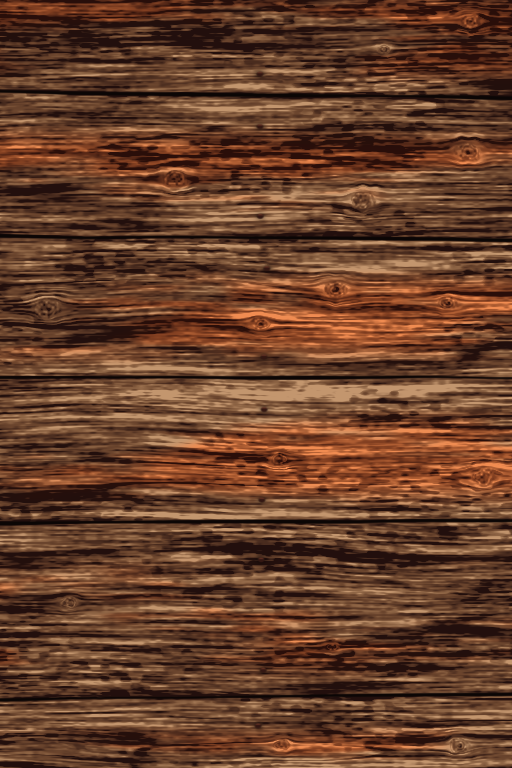
Reproduce this texture procedurally as a WebGL 2 fragment shader.

```glsl
#version 300 es
precision highp float;

uniform vec2 u_resolution;
out vec4 fragColor;

// Joint heights between planks, from bottom to top
const float JOINTS[7] = float[7](-0.08, 0.0925, 0.320, 0.509, 0.690, 0.876, 1.06);

const vec3 CHAR = vec3(0.13, 0.06, 0.05);
const vec3 UMBER = vec3(0.28, 0.17, 0.12);
const vec3 BROWN = vec3(0.41, 0.27, 0.18);
const vec3 TAN = vec3(0.54, 0.39, 0.27);
const vec3 STRAW = vec3(0.75, 0.59, 0.44);
const vec3 RUST_TINT = vec3(1.30, 0.92, 0.68);
const vec3 NAIL = vec3(0.20, 0.09, 0.07);
const vec3 GAP = vec3(0.045, 0.022, 0.02);

float hash(vec2 p) {
  vec3 q = fract(p.xyx * 0.1031);
  q += dot(q, q.yzx + 33.33);
  return fract((q.x + q.y) * q.z);
}

float noise(vec2 p) {
  vec2 i = floor(p), f = fract(p);
  f = f * f * (3.0 - 2.0 * f);
  return mix(mix(hash(i), hash(i + vec2(1, 0)), f.x),
             mix(hash(i + vec2(0, 1)), hash(i + vec2(1, 1)), f.x), f.y);
}

// Slightly tilted, uneven joint line
float jointHeight(int i, float x) {
  float y = JOINTS[i];
  return y + (0.48 - y) * 0.03 * (x - 0.333) + 0.003 * (noise(vec2(x * 9.0, float(i) * 7.3)) - 0.5);
}

// Bends the grain around scattered knots; knot is the nearest scaled distance
vec2 bendGrain(vec2 p, float id, float low, float high, out float knot) {
  vec2 flow = p + vec2(0.0, 0.012 * (noise(p * vec2(4.0, 8.0) + id * 5.7) - 0.5));
  flow.y += 0.0025 * (noise(p * vec2(14.0, 30.0) + id * 2.3) - 0.5);
  knot = 9.0;
  for (int i = 0; i < 5; i++) {
    vec2 seed = vec2(float(i) + 3.0, id * 11.0 + 5.0);
    if (hash(seed + 40.0) < 0.35) continue;
    vec2 centre = vec2((float(i) + 0.15 + 0.7 * hash(seed)) * 0.134,
                       mix(low, high, 0.2 + 0.6 * hash(seed + 17.0)));
    float size = mix(0.004, 0.010, hash(seed + 71.0));
    vec2 away = (p - centre) / size;
    float r = length(away / vec2(1.4, 1.0)) + 0.6 * (noise(away * 0.9 + seed) - 0.5);
    flow.y -= (p.y - centre.y) * exp(-0.3 * r * r);
    knot = min(knot, max(r, 0.0));
  }
  return flow;
}

// Layered fine fibres, centred on zero
float fibres(vec2 p) {
  return 0.36 * noise(p * vec2(7.0, 260.0)) + 0.38 * noise(p * vec2(24.0, 480.0))
       + 0.26 * noise(p * vec2(5.0, 120.0)) - 0.5;
}

// Thin lines that open and close along the grain
float splits(vec2 p, float density, float width) {
  float ridge = abs(noise(p * vec2(3.0, density)) - 0.5);
  float open = smoothstep(0.42, 0.68, noise(p * vec2(8.0, density * 0.7) + 31.0));
  return open * (1.0 - smoothstep(0.3 * width, width, ridge));
}

vec3 woodColour(float t) {
  vec3 c = mix(CHAR, UMBER, smoothstep(0.02, 0.25, t));
  c = mix(c, BROWN, smoothstep(0.23, 0.52, t));
  c = mix(c, TAN, smoothstep(0.50, 0.76, t));
  return mix(c, STRAW, smoothstep(0.74, 1.02, t));
}

void main() {
  vec2 p = gl_FragCoord.xy / u_resolution.y;
  float px = 1.0 / u_resolution.y;

  // Find the plank
  int plank = 0;
  for (int i = 1; i < 6; i++) if (p.y > jointHeight(i, p.x)) plank = i;
  float id = float(plank);
  float low = jointHeight(plank, p.x), high = jointHeight(plank + 1, p.x);
  float across = (p.y - low) / (high - low);
  float toJoint = min(p.y - low, high - p.y);

  // Grain tone with soft bands, fine worn specks and splits
  float knot;
  vec2 flow = bendGrain(p, id, low, high, knot);
  vec2 grain = flow + vec2(id * 3.17, id * 1.31);
  float t = 0.56 + 1.85 * fibres(grain) + 0.30 * (noise(grain * vec2(3.0, 18.0)) - 0.5);
  t += 0.34 * (noise(grain * vec2(130.0, 400.0)) - 0.5);
  float worn = smoothstep(0.45, 0.8, noise(grain * vec2(6.0, 24.0) + 9.0));
  t -= 0.38 * worn * smoothstep(0.45, 0.75, noise(grain * vec2(75.0, 260.0) + 4.0));
  t -= 0.42 * splits(grain, 40.0, 0.045) + 0.22 * splits(grain + 7.0, 95.0, 0.12);

  // Weathered rims, joint shadow and darker corners
  t += 0.09 * smoothstep(0.72, 0.95, across) + 0.16 * exp(-pow((p.y - low - 0.009) / 0.004, 2.0));
  t -= 0.4 * exp(-toJoint / 0.003);
  vec2 q = (p - vec2(0.333, 0.5)) * vec2(1.1, 0.75);
  t += 0.10 - 1.25 * dot(q, q);

  // Uneven knot rings, pale halo and cracked heart
  float rings = 0.50 + 0.16 * cos(knot * 11.0 + 4.0 * noise(p * 150.0)) + 0.9 * (noise(p * 330.0) - 0.5);
  t = mix(t, rings, 0.7 * (1.0 - smoothstep(0.8, 1.7, knot)));
  t += 0.13 * exp(-4.0 * (knot - 1.5) * (knot - 1.5));
  t -= 0.3 * (1.0 - smoothstep(0.1, 0.6, knot));

  // Rusty stains, strongest in the middle of each plank
  float belly = smoothstep(0.05, 0.3, across) * (1.0 - smoothstep(0.58, 0.82, across));
  float patches = 0.75 * noise(grain * vec2(4.5, 20.0) + 57.0) + 0.25 * noise(grain * vec2(18.0, 130.0));
  float rust = belly * smoothstep(0.38, 0.68, patches);
  vec3 colour = woodColour(t);
  colour = mix(colour, colour * RUST_TINT, 0.06 + 0.8 * rust);

  // Two nail heads on each plank
  for (int i = 0; i < 2; i++) {
    vec2 seed = vec2(float(i) + 80.0, id);
    vec2 head = vec2(0.342 + 0.012 * (hash(seed) - 0.5), mix(low, high, i == 0 ? 0.15 : 0.78));
    float d = length((p - head) * vec2(0.75, 1.0)) - 0.003;
    colour *= 1.0 - 0.4 * exp(-max(d, 0.0) / 0.002);
    vec3 metal = NAIL + vec3(0.22, 0.12, 0.08) * smoothstep(0.0, 0.003, p.y - head.y);
    colour = mix(colour, metal, 1.0 - smoothstep(-px, px, d));
  }

  // Open joint
  float gapWidth = 0.0008 + 0.0018 * noise(vec2(p.x * 8.0, floor(id + across + 0.5) * 3.0));
  colour = mix(GAP, colour, smoothstep(gapWidth - px, gapWidth + px, toJoint));
  fragColor = vec4(colour, 1.0);
}
```
